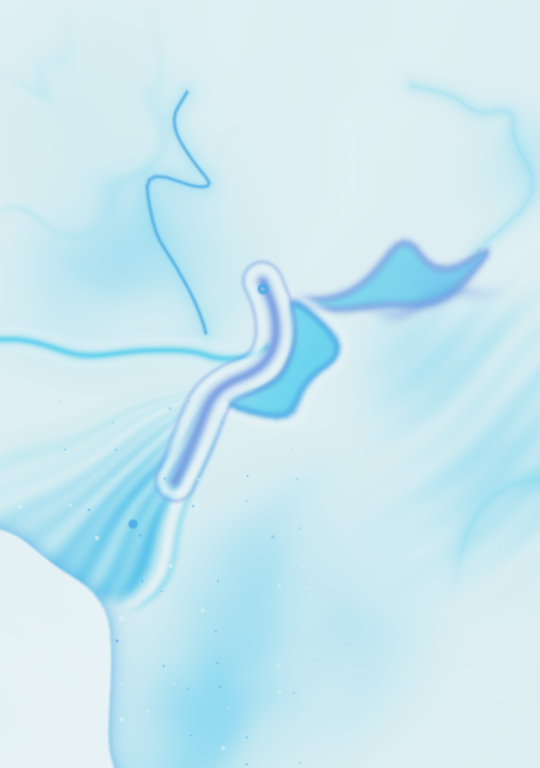
Write a Shadertoy shader that draws this background.

```glsl
const vec3 PAPER = vec3(.865, .935, .947);
const vec3 MILK = vec3(.905, .95, .963);
const vec3 ICE = vec3(.66, .89, .94);
const vec3 AQUA = vec3(.38, .82, .93);
const vec3 AZURE = vec3(.3, .67, .9);
const vec3 VIOLET = vec3(.45, .6, .88);
vec3 col = PAPER;

void tint(vec3 paint, float amount) { col = mix(col, paint, clamp(amount, 0., 1.)); }
float hash(vec2 c) { return fract(sin(dot(c, vec2(127.1, 311.7))) * 4375.5); }
float line(float d, float w) { return exp(-d * d / (w * w)); }
float fill(float d, float soft) { return 1. - smoothstep(-soft, soft, d); }

// Soft spot, stretched along the rising diagonal
float wash(vec2 v, float r) {
  vec2 q = vec2(dot(v, vec2(.6, -.5)), dot(v, vec2(.64, .77))) / r;
  return exp(-dot(q, q));
}

// Distance to a quadratic B-spline; negative inside a closed one
float spline(vec2 p, mat4x2 s, mat4x2 t, bool closed) {
  vec2 k[8] = vec2[8](s[0], s[1], s[2], s[3], t[0], t[1], t[2], t[3]);
  float d = 1e3, side = 1.;
  vec2 a = closed ? .5 * (k[7] + k[0]) : k[0];
  for (int i = 0; i < 8; i++) {
    vec2 m = .5 * (k[i] + (closed ? k[(i + 7) % 8] : k[max(i - 1, 0)]));
    vec2 n = .5 * (k[i] + (closed ? k[(i + 1) % 8] : k[min(i + 1, 7)]));
    for (int j = 1; j <= 5; j++) {
      float u = float(j) / 5.;
      vec2 b = mix(mix(m, k[i], u), mix(k[i], n, u), u);
      vec2 e = b - a, v = p - a;
      vec2 r = v - e * clamp(dot(v, e) / max(dot(e, e), 1e-6), 0., 1.);
      d = min(d, dot(r, r));
      if ((a.y > p.y) != (b.y > p.y) && v.x < v.y * e.x / e.y) side = -side;
      a = b;
    }
  }
  return sqrt(d) * (closed ? side : 1.);
}

void mainImage(out vec4 fragColor, in vec2 fragCoord) {
  // Canvas is 7.68 units tall, y runs downward
  vec2 p = vec2(fragCoord.x, iResolution.y - fragCoord.y) / iResolution.y * 7.68;
  vec2 w = p + .03 * sin(p.yx * 5. + 1.);

  // Marbled flow from layered sines
  vec2 q = p;
  for (float f = 1.3; f < 9.; f *= 1.6) q += .45 / f * sin(f * q.yx + vec2(f, 2));
  float tone = .5 + .5 * sin(q.x * 3. + q.y * 2.2);
  tint(MILK, .3 * tone);

  // Watery washes: centre, radius, strength
  vec4 spots[9] = vec4[9](
    vec4(1.2, 2.5, .75, .42), vec4(.8, 1.1, .7, .14), vec4(2.1, 2.8, .4, .25),
    vec4(4.2, 3.6, .5, .28), vec4(5.1, 4.7, .7, .3), vec4(5.2, 1.6, .4, .25),
    vec4(1.9, 7.2, .9, .65), vec4(2.7, 5.7, .8, .36), vec4(3.3, 6.5, .8, .26));
  for (int i = 0; i < 9; i++)
    tint(vec3(.48, .83, .94), wash(p - spots[i].xy, spots[i].z) * spots[i].w * (.55 + .7 * tone));
  tint(AQUA, .25 * line(tone - .5, .12) * wash(p - vec2(.8, 1.5), .8));

  // Diagonal streaks on the right
  float across = dot(p, vec2(.64, .77)) + .08 * sin(p.x * 2. - p.y);
  float streak = .5 + .25 * sin(across * 8.) + .25 * sin(across * 19. + p.x);
  float right = smoothstep(3.3, 5., p.x) * smoothstep(2.7, 3.4, p.y) * fill(p.y - 5.5, .9);
  tint(AQUA, .27 * right * streak);

  // Fan of rays from the centre
  float fan = spline(w, mat4x2(2.3,3.7, 1,4.1, -.4,4.6, -.4,5.3),
    mat4x2(.7,5.9, 1.4,6.1, 1.75,4.9, 1.95,4.3), true);
  vec2 ray = w - vec2(2.25, 3.75);
  float angle = atan(ray.x, ray.y);
  float rays = .6 + .2 * sin(angle * 24. + p.y) + .2 * sin(angle * 57.);
  float deep = smoothstep(-1.15, -.5, angle) * smoothstep(0., 1.5, length(ray));
  tint(ICE, .45 * fill(fan, .12) * rays);
  tint(mix(AQUA, AZURE, .4 * rays), fill(fan, .1) * deep * (.25 + .7 * rays));

  // Milky seam along the right side of the fan
  float seam = smoothstep(1.2, 1.6, p.x) * smoothstep(3.9, 4.4, p.y);
  tint(AQUA, .4 * seam * line(fan - .16, .04));
  tint(MILK, .8 * seam * line(fan - .08, .04));

  // Pale bay at the lower left, with a blue shore
  float bay = spline(w, mat4x2(-1,5.1, .1,5.3, .45,5.6, .9,5.85),
    mat4x2(1.2,6.35, 1,7.2, 1.35,8.2, -1,8.8), true);
  tint(AZURE, .5 * exp(-abs(bay) / .07));
  tint(mix(MILK, PAPER, .4 * tone), fill(bay, .025));

  // Thin threads in the upper half and an arc at the right
  float thread = spline(w, mat4x2(1.85,.9, 1.72,1.2, 1.95,1.6, 2.15,1.9),
    mat4x2(1.4,1.7, 1.5,2.3, 1.85,2.7, 2.03,3.3), false);
  float shelf = spline(w, mat4x2(-.1,3.42, .4,3.43, .9,3.55, 1.4,3.55),
    mat4x2(1.9,3.46, 2.2,3.58, 2.5,3.6, 2.65,3.5), false);
  float corner = spline(w, mat4x2(4.1,.87, 4.5,.9, 4.8,1.15, 5.15,1.12),
    mat4x2(5.15,1.4, 5.35,1.8, 5.2,2.15, 4.8,2.5), false);
  float arc = abs(length((w - vec2(5.4, 6.1)) * vec2(1, .7)) - .9);
  tint(AQUA, .3 * exp(-thread / .08));
  tint(AZURE, .75 * line(thread, .02));
  tint(MILK, .6 * line(shelf - .1, .05));
  tint(AQUA, .7 * line(shelf, .035) + .2 * exp(-shelf / .12));
  tint(AQUA, .35 * exp(-corner / .06) + .4 * exp(-arc / .08) * fill(p.y - 5.6, .5));

  // Wing with violet folds
  float wing = spline(w, mat4x2(2.75,3, 3.45,2.95, 3.8,2.75, 4.07,2.35),
    mat4x2(4.4,2.75, 5.05,2.42, 4.4,3.05, 3.6,3.1), true);
  float fold = p.y - 3.05 + .1 * sin(p.x * 6.) + .4 * max(p.x - 4.4, 0.);
  tint(VIOLET, .5 * line(fold, .08) * line(p.x - 4.3, .5));
  tint(mix(AQUA, AZURE, .5 * tone), .75 * fill(wing, .05));
  tint(VIOLET, .6 * line(wing, .05));

  // Bright pocket and banded stem
  float pocket = spline(w, mat4x2(2.85,3, 3.1,3.1, 3.45,3.5, 3.1,3.75),
    mat4x2(2.88,4.28, 2.15,4, 2.8,3.9, 2.93,3.5), true);
  float stem = spline(w, mat4x2(2.65,2.85, 2.72,3.1, 2.74,3.5, 2.6,3.75),
    mat4x2(2.2,3.85, 2,4.2, 1.85,4.5, 1.75,4.8), false);
  tint(MILK, .7 * line(pocket - .08, .06));
  tint(mix(AQUA, ICE, .4 * tone), .9 * fill(pocket, .03));
  tint(AZURE, .75 * line(pocket, .04));
  tint(MILK, .75 * line(stem - .13, .05));
  tint(VIOLET, .85 * line(stem, .06) + .35 * line(stem - .2, .025));

  // Scattered droplets and two larger bubbles
  vec2 cell = floor(p / .26);
  vec2 seed = vec2(hash(cell), hash(cell + 9.));
  float drop = length(p - (cell + .2 + .6 * seed) * .26) - .006 - .02 * seed.x * seed.y;
  float zone = step(.6, hash(cell + 4.)) * smoothstep(3.5, 4.8, p.y) * fill(p.x - 3., 1.);
  tint(seed.x > .6 ? MILK : AZURE, .7 * zone * fill(drop, .014) * fill(-bay, .02));
  tint(AZURE, line(length(p - vec2(2.63, 2.89)) - .035, .02));
  tint(AZURE, .9 * fill(length(p - vec2(1.33, 5.24)) - .045, .015));
  fragColor = vec4(col, 1);
}
```
